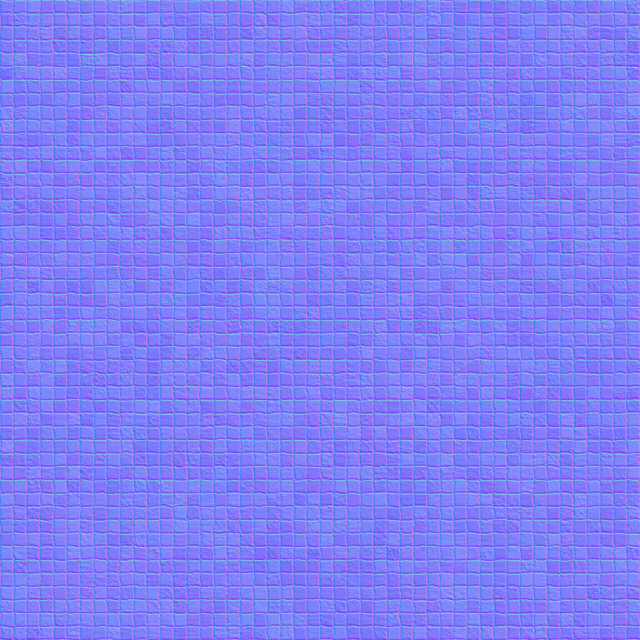
This texture map is drawn by a WebGL 1 fragment shader. Its source:

```glsl
precision highp float;
// Normal map of a square mosaic: small hand-cut stone tiles with wobbly, thin sunken joints.

uniform vec2 u_resolution;

const float TILES = 48.0;          // tiles across and down
const float JOINT = 0.0;           // least gap from cell border to tile edge
const float JOINT_VARY = 0.030;    // extra gap, differing per tile
const float BEVEL_STEEP = 0.065;   // edge slope width at the upper right
const float BEVEL_SOFT = 0.13;     // edge slope width at the lower left
const float DEPTH = 0.046;         // depth of the joints
const float CORNER_MIN = 0.03;     // corner radius range
const float CORNER_MAX = 0.22;
const float WOBBLE = 0.13;         // waviness of the joints
const vec2 TILT = vec2(0.11, 0.19); // range of the tilt of each tile
const float GRAIN = 0.030;         // height of the rough bumps
const float STREAK = 0.020;        // height of the sideways chisel marks
const float SWELL = 0.06;          // broad unevenness of the whole floor
const float SOFTEN = 0.965;        // length of the encoded normal
const float STEP = 0.03;           // sampling distance for slopes, in tiles

float hash(vec2 p) {
  return fract(sin(dot(p, vec2(127.1, 311.7))) * 43758.5453);
}

vec2 hash2(vec2 p) {
  return vec2(hash(p), hash(p + 57.3));
}

float noise(vec2 p) {
  vec2 i = floor(p);
  vec2 f = fract(p);
  f = f * f * (3.0 - 2.0 * f);
  return mix(mix(hash(i), hash(i + vec2(1.0, 0.0)), f.x),
             mix(hash(i + vec2(0.0, 1.0)), hash(i + vec2(1.0, 1.0)), f.x), f.y);
}

// Bends the grid so that the joints look hand laid
vec2 warp(vec2 p) {
  vec2 bend = vec2(noise(p * 1.7 + 11.0), noise(p * 1.7 + 83.0)) - 0.5;
  vec2 chip = vec2(noise(p * 6.0 + 31.0), noise(p * 6.0 + 47.0)) - 0.5;
  return p + WOBBLE * bend + 0.35 * WOBBLE * chip;
}

float roundedBox(vec2 p, vec2 halfSize, float radius) {
  vec2 q = abs(p) - halfSize + radius;
  return length(max(q, 0.0)) + min(max(q.x, q.y), 0.0) - radius;
}

// 0 in the joint, 1 on the face of the tile
float tileMask(vec2 p) {
  vec2 w = warp(p);
  vec2 cell = floor(w);
  vec2 local = fract(w) - 0.5;
  vec2 halfSize = 0.5 - JOINT - JOINT_VARY * hash2(cell + 5.0);
  float cut = hash(cell + 19.0);
  float radius = mix(CORNER_MIN, CORNER_MAX, cut * cut);
  float d = roundedBox(local, halfSize, radius);
  float side = smoothstep(-0.15, 0.15, local.x + local.y);
  return smoothstep(0.0, mix(BEVEL_SOFT, BEVEL_STEEP, side), -d);
}

float height(vec2 p) {
  vec2 cell = floor(warp(p));
  float roughness = hash(cell + 71.0);
  roughness = mix(0.3, 1.4, roughness * roughness);
  float bumps = noise(p * 4.7) - 0.5 + 0.6 * (noise(p * 10.3 + 7.0) - 0.5);
  float marks = noise(vec2(p.x * 1.3, p.y * 7.0) + 23.0) - 0.5;
  float face = GRAIN * roughness * bumps;
  face += STREAK * hash(cell + 37.0) * marks;
  return tileMask(p) * DEPTH + face;
}

// Encoded surface direction at a point in tile units
vec3 normalColor(vec2 p) {
  vec2 e = vec2(STEP, 0.0);
  vec2 slope = vec2(height(p + e.xy) - height(p - e.xy),
                    height(p + e.yx) - height(p - e.yx)) / (2.0 * STEP);
  vec2 cell = floor(warp(p));
  vec2 tilt = TILT * (hash2(cell + 3.0) - 0.5);
  vec2 swell = SWELL * (vec2(noise(p * 0.35), noise(p * 0.35 + 61.0)) - 0.5);
  slope -= tilt * tileMask(p) + swell;
  return SOFTEN * normalize(vec3(-slope, 1.0)) * 0.5 + 0.5;
}

void main() {
  // Average 2 by 2 samples to smooth the joints
  vec3 color = vec3(0.0);
  for (int j = 0; j < 2; j++) {
    for (int i = 0; i < 2; i++) {
      vec2 offset = (vec2(float(i), float(j)) - 0.5) * 0.5;
      vec2 uv = (gl_FragCoord.xy + offset) / u_resolution;
      color += normalColor(uv * TILES);
    }
  }
  gl_FragColor = vec4(color * 0.25, 1.0);
}
```
